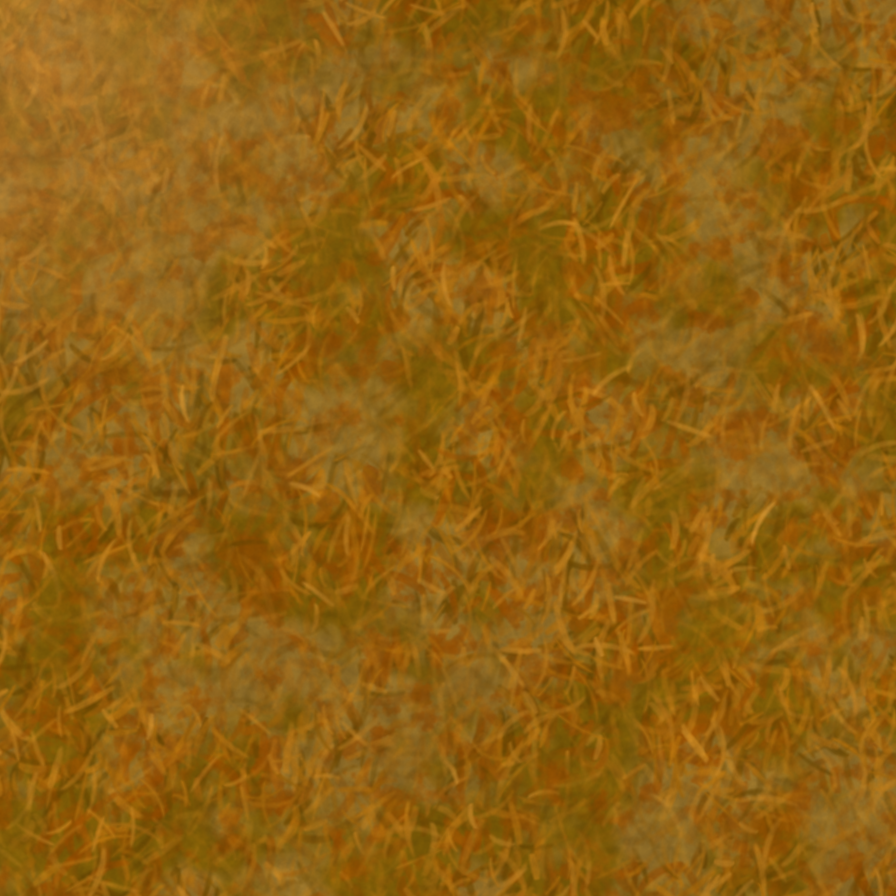
This texture is drawn by a Shadertoy shader. Its source:

```glsl
// Matted fibre surface: short curved ochre strands over olive and tan felt.
// Soft noise colours the felt, then layers of jittered grid cells each lay
// down one bent strand, from wide dark ones below to thin pale ones on top.

#define OLIVE vec3(0.465, 0.340, 0.025)
#define TAN vec3(0.560, 0.425, 0.155)
#define RUST vec3(0.560, 0.285, 0.000)
#define SHADE vec3(0.400, 0.270, 0.005)
#define OCHRE vec3(0.645, 0.400, 0.030)
#define STRAW vec3(0.750, 0.520, 0.170)
#define GLOW vec3(0.690, 0.490, 0.220)
#define LAYERS 13
#define CELL 0.046
#define STRAND_WIDTH 0.0029
#define SOFTNESS 0.0024
#define STRAND_OPACITY 0.78

float hash(vec2 p) {
    return fract(sin(dot(p, vec2(127.1, 311.7))) * 43758.5453);
}

float noise(vec2 p) {
    vec2 cell = floor(p), f = fract(p);
    f = f * f * (3.0 - 2.0 * f);
    float low = mix(hash(cell), hash(cell + vec2(1, 0)), f.x);
    float high = mix(hash(cell + vec2(0, 1)), hash(cell + vec2(1, 1)), f.x);
    return mix(low, high, f.y);
}

float fbm(vec2 p) {
    float sum = 0.0, weight = 0.53;
    for (int i = 0; i < 4; i++) {
        sum += weight * noise(p);
        p = mat2(1.6, 1.2, -1.2, 1.6) * p + 7.3;
        weight *= 0.5;
    }
    return sum;
}

// Coverage of a bent, tapered strand centred on the origin
float strand(vec2 p, float angle, float halfLength, float bend, float width) {
    float c = cos(angle), s = sin(angle);
    vec2 q = vec2(c * p.x + s * p.y, c * p.y - s * p.x);
    float along = q.x / halfLength;
    q.y += bend * halfLength * (along * along - 0.4);
    q.y /= sqrt(1.0 + 4.0 * bend * bend * along * along);
    float taper = 1.0 - 0.5 * along * along;
    float side = 1.0 - smoothstep(-SOFTNESS, SOFTNESS, abs(q.y) - width * taper);
    return side * (1.0 - smoothstep(0.75, 1.0, abs(along)));
}

// Felt below the strands: olive with tan patches and rusty stains
vec3 felt(vec2 uv) {
    float patches = smoothstep(0.36, 0.66, fbm(uv * 15.0 + 3.0));
    vec3 color = mix(OLIVE, TAN, patches);
    float stains = smoothstep(0.50, 0.70, fbm(uv * 36.0 + 41.0));
    return mix(color, RUST, 0.65 * stains);
}

// One layer of strands, one per cell; depth runs from 0 below to 1 on top
vec3 addStrands(vec3 color, vec2 uv, float layer, float depth, float density) {
    vec2 grid = uv / CELL + layer * vec2(3.37, 5.71);
    vec2 home = floor(grid);
    for (int y = -1; y <= 1; y++) {
        for (int x = -1; x <= 1; x++) {
            vec2 id = home + vec2(x, y);
            vec2 seed = id + layer * 17.3;
            float a = hash(seed + 0.13), b = hash(seed + 5.41);
            float tone = hash(seed + 9.77), pick = hash(seed + 14.9);
            vec2 offset = (grid - id - vec2(a, b)) * CELL;

            // Directions vary widely but lean towards upright
            float angle = 1.35 + 1.8 * (hash(seed + 21.7) + hash(seed + 33.1) - 1.0);
            float halfLength = CELL * mix(0.28, 0.80, pick);
            float bend = 0.6 * (hash(seed + 47.3) - 0.5);
            float width = STRAND_WIDTH * mix(1.7, 0.75, depth) * mix(0.7, 1.3, tone);
            float cover = strand(offset, angle, halfLength, bend, width);

            vec3 under = mix(SHADE, RUST, smoothstep(0.25, 0.75, tone));
            vec3 over = mix(OCHRE, STRAW, tone * depth);
            float raised = smoothstep(-0.25, 0.25, depth - hash(seed + 61.9) * 0.95);
            vec3 tint = mix(under, over, raised);
            float opacity = STRAND_OPACITY * mix(0.25, 1.0, hash(seed + 73.3)) * density;
            color = mix(color, tint, cover * opacity);
        }
    }
    return color;
}

void mainImage(out vec4 fragColor, in vec2 fragCoord) {
    vec2 uv = fragCoord / min(iResolution.x, iResolution.y);
    vec3 color = felt(uv);

    // Strands thin out in small patches, so the felt shows through
    float density = mix(0.35, 1.0, smoothstep(0.32, 0.54, fbm(uv * 13.0 + 19.0)));
    for (int i = 0; i < LAYERS; i++) {
        float depth = float(i) / float(LAYERS - 1);
        color = addStrands(color, uv, float(i), depth, density);
    }

    // Pale sheen in the upper left corner, broad shading and fine mottling
    float sheen = 1.0 - smoothstep(0.0, 0.48, length(uv - vec2(0.03, 0.93)));
    color = mix(color, GLOW, 0.55 * sheen);
    color *= 0.94 + 0.14 * fbm(uv * 5.0 + 60.0);
    color *= 0.86 + 0.28 * fbm(uv * 80.0);
    fragColor = vec4(clamp(color, 0.0, 1.0), 1.0);
}
```
